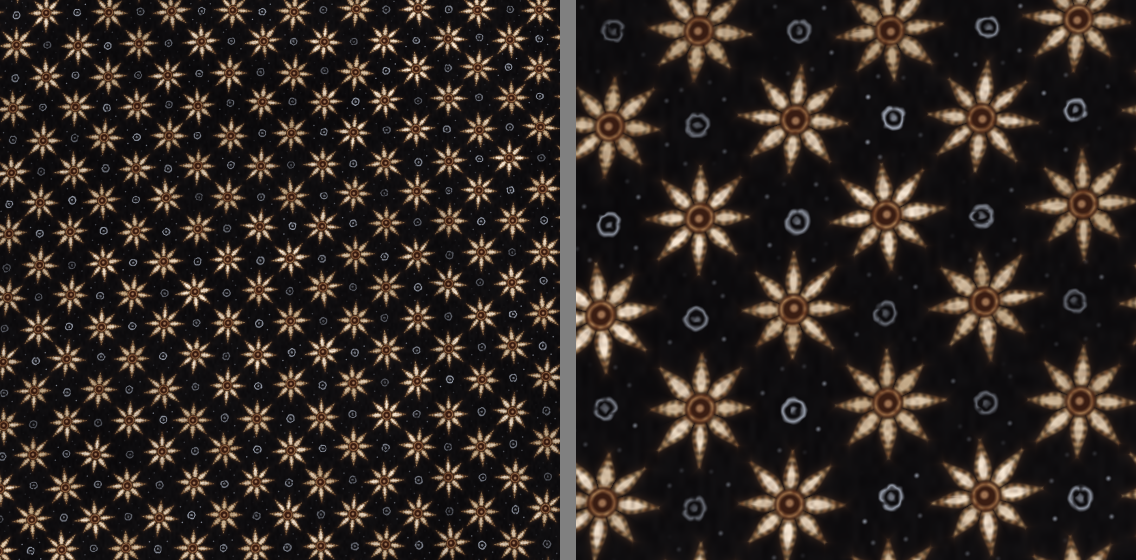
Left: the whole. Right: its middle third, enlarged.
Write a Shadertoy shader that draws this pattern.

```glsl
// Dark batik cloth with staggered eight-petalled stars, small chalky rings and dots.

const float TAU = 6.2831853;

float hash(vec2 p) {
    vec3 q = fract(p.xyx * 0.1031);
    q += dot(q, q.yzx + 33.33);
    return fract((q.x + q.y) * q.z);
}

float noise(vec2 p) {
    vec2 i = floor(p), f = fract(p);
    f = f * f * (3.0 - 2.0 * f);
    return mix(mix(hash(i), hash(i + vec2(1, 0)), f.x),
               mix(hash(i + vec2(0, 1)), hash(i + vec2(1, 1)), f.x), f.y);
}

// Coverage of the inside of a signed distance
float cover(float d, float soft) {
    return 1.0 - smoothstep(-soft, soft, d);
}

// Skewed, slightly fanned cloth grid; one unit is half a repeat
vec2 clothGrid(vec2 uv) {
    float v = 1.0 - uv.y;
    float x = (uv.x - 0.0846 + 0.0312 * v) / (0.1099 + 0.0056 * v);
    float y = (v - 0.026 + uv.x * (0.0104 + 0.078 * v * (1.0 - v))) / 0.1126;
    return 2.0 * vec2(x, y);
}

vec3 drawStar(vec3 col, vec2 p, vec2 id, float soft) {
    float r = length(p);
    float angle = atan(p.y, p.x) + 0.24 * (hash(id + 31.0) - 0.5);
    float k = round(angle * 8.0 / TAU);
    float local = angle - k * TAU / 8.0;
    vec2 petal = r * vec2(cos(local), sin(local));
    float vary = hash(id * 5.0 + mod(k, 8.0) * 17.0);
    float pale = hash(id + 71.0);
    float mottle = noise(p * 22.0 + id * 13.0);

    // Teardrop petals
    float tip = mix(0.52, 0.63, vary);
    float t = (petal.x - 0.14) / (tip - 0.14);
    float width = mix(0.074, 0.092, hash(id * 3.0 + k))
                * smoothstep(-0.4, 0.35, t) * (1.0 - smoothstep(0.3, 1.15, t));
    float d = max(abs(petal.y) - width, petal.x - tip);
    col += vec3(0.13, 0.075, 0.04) * exp(-max(d, 0.0) * 26.0);
    vec3 dye = mix(vec3(0.42, 0.27, 0.16), vec3(0.64, 0.53, 0.38), mottle);
    dye *= 0.84 + 0.22 * cos(petal.x * 75.0 + vary * TAU);
    col = mix(col, dye, cover(d, soft));

    // Undyed wax core of each petal
    float core = cover(d + 0.035, soft) * smoothstep(0.0, 0.18, t)
               * (1.0 - smoothstep(0.5, 0.85, t));
    vec3 cream = mix(vec3(0.72, 0.61, 0.46), vec3(0.96, 0.90, 0.83),
                     clamp(0.35 + 0.5 * pale + 0.5 * (vary - 0.4), 0.0, 1.0));
    col = mix(col, cream, core * (0.7 + 0.3 * mottle));

    // Ringed centre
    col = mix(col, vec3(0.22, 0.11, 0.07), cover(r - 0.16, soft));
    vec3 rim = mix(vec3(0.42, 0.24, 0.14), vec3(0.64, 0.48, 0.32), mottle);
    col = mix(col, rim, cover(abs(r - 0.125) - 0.018, soft));
    vec2 eye = p - 0.03 * (vec2(hash(id + 3.0), hash(id + 9.0)) - 0.5);
    return mix(col, vec3(0.68, 0.50, 0.36), 0.85 * cover(length(eye) - 0.04, soft));
}

vec3 drawRing(vec3 col, vec2 p, vec2 id, float soft) {
    float r = length(p * vec2(1.0, 0.92 + 0.16 * hash(id)));
    float worn = noise(p * 17.0 + id * 9.0);
    float strength = mix(0.45, 0.95, hash(id + 15.0));
    vec3 chalk = vec3(0.66, 0.69, 0.75);

    // Uneven circle with a smudged middle
    float ring = cover(abs(r - 0.105 - 0.03 * (worn - 0.5)) - 0.018, soft);
    float middle = cover(length(p - 0.04 * (worn - 0.5)) - 0.035, soft);
    float mark = max(ring * smoothstep(0.0, 0.55, worn + 0.15), middle * 0.75);

    // Scattered dots, one or two per quadrant
    vec2 side = step(0.0, p);
    for (float n = 0.0; n < 2.0; n++) {
        vec2 seed = id * 4.0 + side * 7.0 + n * 23.0;
        vec2 spot = mix(vec2(0.30, 0.24), vec2(0.15, 0.42), n)
                  + 0.1 * (vec2(hash(seed), hash(seed + 5.0)) - 0.5);
        float dot1 = cover(length(abs(p) - spot) - 0.018, soft);
        mark = max(mark, dot1 * hash(seed + 11.0) * (1.0 - 0.5 * n));
    }
    return mix(col, chalk, mark * strength);
}

void mainImage(out vec4 fragColor, in vec2 fragCoord) {
    vec2 uv = fragCoord / iResolution.xy;
    vec2 q = clothGrid(uv);
    float soft = max(0.023, 14.0 / iResolution.y);

    // Black ground with a faint weave
    vec3 col = vec3(0.043, 0.038, 0.046);
    col += 0.022 * (noise(uv * vec2(260, 150)) - 0.5) + 0.014 * noise(uv * 6.0);

    // Stars and rings alternate like a checkerboard
    for (int j = -1; j <= 1; j++)
    for (int i = -1; i <= 1; i++) {
        vec2 id = round(q) + vec2(i, j);
        vec2 p = q - id - 0.1 * (vec2(hash(id + 41.0), hash(id + 57.0)) - 0.5);
        if (mod(id.x + id.y, 2.0) < 0.5) {
            if (length(p) < 0.85) col = drawStar(col, p, id, soft);
        } else if (length(p) < 0.7) {
            col = drawRing(col, p, id, soft);
        }
    }

    // Uneven light and a soft vertical fold
    col *= 0.93 + 0.14 * noise(uv * 4.0 + 8.0);
    col *= 1.0 - 0.12 * exp(-pow((uv.x - 0.785) * 70.0, 2.0));
    fragColor = vec4(clamp(col, 0.0, 1.0), 1.0);
}
```
